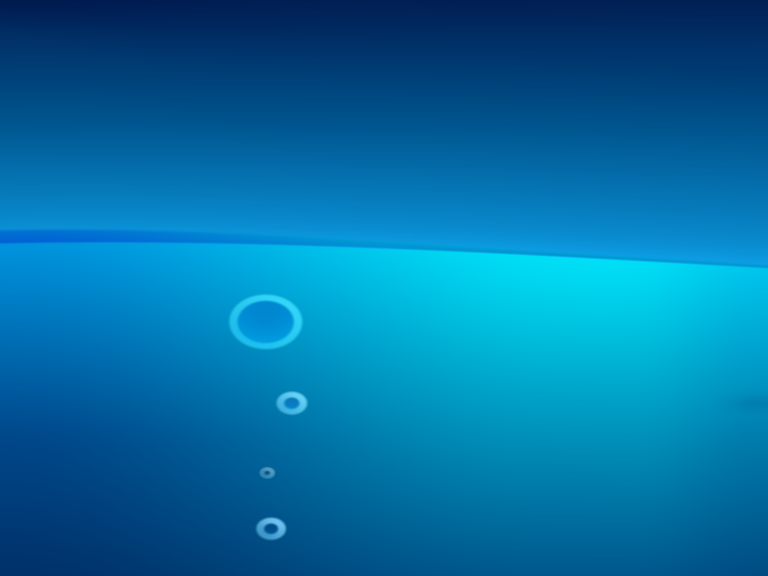
Reproduce this background procedurally as a WebGL 1 fragment shader.

```glsl
precision highp float;
// Deep blue sky over a glowing cyan water surface with a few rising bubbles.
uniform vec2 u_resolution;

float hash(vec2 p) {
  vec3 q = fract(vec3(p.xyx) * 0.1031);
  q += dot(q, q.yzx + 33.33);
  return fract((q.x + q.y) * q.z);
}

float noise(vec2 p) {
  vec2 i = floor(p), f = fract(p);
  f = f * f * (3.0 - 2.0 * f);
  return mix(mix(hash(i), hash(i + vec2(1.0, 0.0)), f.x),
             mix(hash(i + vec2(0.0, 1.0)), hash(i + 1.0), f.x), f.y);
}

// Blend three colours placed at 0, middle and 1.
vec3 ramp(vec3 a, vec3 b, vec3 c, float middle, float t) {
  return mix(mix(a, b, clamp(t / middle, 0.0, 1.0)), c,
             clamp((t - middle) / (1.0 - middle), 0.0, 1.0));
}

float surfaceHeight(float x) {
  return 0.577 + x * (0.03 + x * (-0.11 + 0.038 * x));
}

vec3 skyColor(vec2 uv, float surface) {
  float height = clamp((uv.y - surface) / (1.0 - surface), 0.0, 1.0);
  vec3 color = ramp(vec3(0.04, 0.58, 0.85), vec3(0.0, 0.335, 0.56),
                    vec3(0.0, 0.11, 0.32), 0.5, height);
  float streaks = noise(uv * vec2(3.0, 13.0) + vec2(0.0, uv.x * 2.0)) - 0.5;
  color += vec3(0.01, 0.03, 0.03) * streaks * height;
  return color + vec3(0.02, 0.06, 0.08) * exp(-height * 22.0);
}

vec3 waterColor(vec2 uv, float surface) {
  float depth = clamp((surface - uv.y) / surface, 0.0, 1.0);
  vec3 shade = ramp(vec3(0.0, 0.58, 0.87), vec3(0.0, 0.28, 0.54),
                    vec3(0.0, 0.19, 0.41), 0.58, depth);
  vec3 lit = ramp(vec3(0.0, 0.85, 0.95), vec3(0.0, 0.57, 0.73),
                  vec3(0.0, 0.34, 0.55), 0.55, depth);
  float light = smoothstep(0.0, 0.7, uv.x) * (1.0 - 0.3 * smoothstep(0.82, 1.0, uv.x));
  vec3 color = mix(shade, lit, light);
  // Soft glow to the right of centre and a faint shadow at the right edge
  color += vec3(0.0, 0.03, 0.02) * exp(-dot(uv - vec2(0.75, 0.5), uv - vec2(0.75, 0.5)) * 35.0);
  vec2 shadow = (uv - vec2(0.985, 0.3)) / vec2(0.035, 0.014);
  return color - vec3(0.0, 0.05, 0.04) * exp(-dot(shadow, shadow));
}

// Tinted disc with a bright rim, lit most at the upper right.
vec3 addBubble(vec3 color, vec2 uv, vec2 center, float radius, vec3 fill, vec3 rim, float rimWidth) {
  vec2 p = (uv - center) / radius;
  float r = length(p);
  float edge = 1.5 / (u_resolution.y * radius);
  float disc = 1.0 - smoothstep(1.0 - edge, 1.0 + edge, r);
  color = mix(color, fill + vec3(0.0, 0.07, 0.05) * (r * r - p.y), disc * 0.85);
  float ring = 1.0 - smoothstep(rimWidth * 0.4, rimWidth + edge, abs(r - 1.0 + rimWidth * 0.5));
  float sheen = 0.78 + 0.22 * dot(p / max(r, 0.001), vec2(0.6, 0.8));
  return mix(color, rim, ring * sheen);
}

void main() {
  vec2 uv = gl_FragCoord.xy / u_resolution;
  float surface = surfaceHeight(uv.x);
  float pixel = 1.0 / u_resolution.y;

  // Sky and water
  vec3 color = mix(skyColor(uv, surface), waterColor(uv, surface),
                   1.0 - smoothstep(-1.5 * pixel, 1.5 * pixel, uv.y - surface));

  // Darker meniscus band, thick and saturated on the left
  float thickness = mix(0.023, 0.006, smoothstep(0.0, 0.85, uv.x));
  float above = uv.y - surface;
  float band = smoothstep(-0.003, 0.003, above)
             * (1.0 - smoothstep(thickness - 0.004, thickness + 0.004, above));
  vec3 bandColor = mix(vec3(0.0, 0.35, 0.82), vec3(0.0, 0.55, 0.82), smoothstep(0.0, 0.55, uv.x));
  bandColor += vec3(0.0, 0.08, 0.0) * clamp(above / thickness, 0.0, 1.0);
  color = mix(color, bandColor, band * 0.9);

  // Bubbles, from the largest near the surface downwards
  vec3 paleRim = vec3(0.42, 0.76, 0.94);
  color = addBubble(color, uv, vec2(0.346, 0.441), 0.045, vec3(0.0, 0.53, 0.83), vec3(0.2, 0.84, 0.97), 0.13);
  color = addBubble(color, uv, vec2(0.380, 0.300), 0.0175, vec3(0.04, 0.48, 0.76), vec3(0.4, 0.82, 0.96), 0.3);
  color = addBubble(color, uv, vec2(0.348, 0.179), 0.008, vec3(0.0, 0.33, 0.56), paleRim * 0.8, 0.35);
  color = addBubble(color, uv, vec2(0.353, 0.082), 0.0168, vec3(0.0, 0.3, 0.55), paleRim, 0.32);

  gl_FragColor = vec4(clamp(color, 0.0, 1.0), 1.0);
}
```
